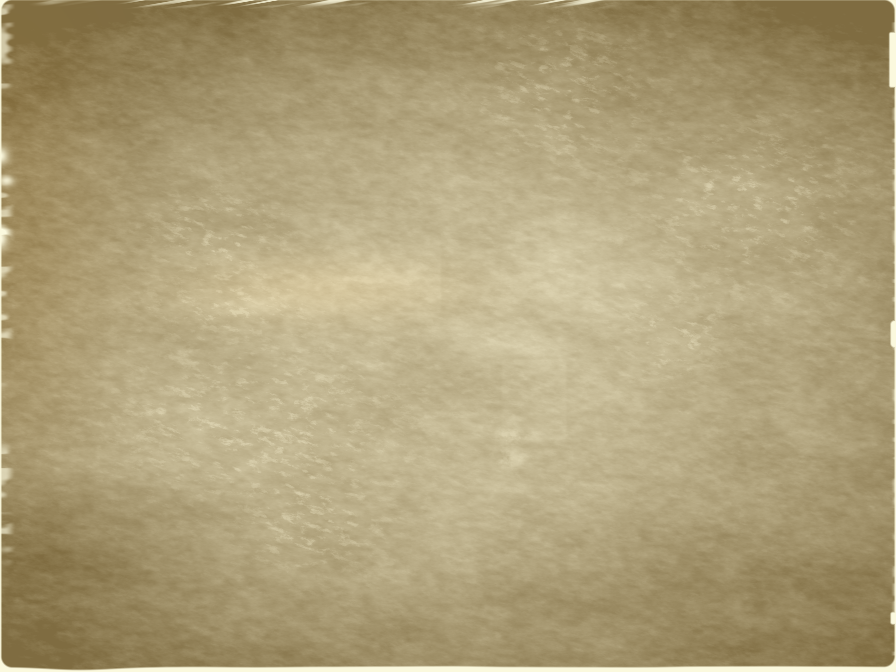
This texture is drawn by a WebGL 1 fragment shader. Its source:

```glsl
precision highp float;
// Aged parchment: an elliptical vignette with soft stains, layered with
// stretched fibre noise, scattered pale flecks and a chipped, brushed border.
// Positions are fractions of the canvas, origin at the lower left.
uniform vec2 u_resolution;

const vec3 DARK = vec3(0.53, 0.46, 0.295);
const vec3 LIGHT = vec3(0.80, 0.757, 0.618);
const vec3 CREAM = vec3(0.985, 0.975, 0.87);
const vec3 WARM = vec3(0.022, 0.004, -0.018);
const float ASPECT = 1.3333;
const vec2 GLOW_CENTER = vec2(0.53, 0.49);
const vec2 GLOW_RADIUS = vec2(0.56, 0.49);
const float GLOW_PEAK = 0.95;
const float GLOW_FALLOFF = 0.73;
const float STAIN_AMOUNT = 1.25;
const float CLOUD_AMOUNT = 0.36;
const float FIBRE_AMOUNT = 0.40;
const float FLECK_AMOUNT = 0.30;
const float CORNER = 0.016;

float hash(vec2 p) {
  vec3 q = fract(vec3(p.xyx) * 0.1031);
  q += dot(q, q.yzx + 33.33);
  return fract((q.x + q.y) * q.z);
}

float noise(vec2 p) {
  vec2 i = floor(p), f = fract(p);
  f = f * f * (3.0 - 2.0 * f);
  return mix(mix(hash(i), hash(i + vec2(1.0, 0.0)), f.x),
             mix(hash(i + vec2(0.0, 1.0)), hash(i + vec2(1.0, 1.0)), f.x), f.y);
}

float fbm(vec2 p) {
  float sum = 0.0, amp = 0.5;
  for (int i = 0; i < 5; i++) {
    sum += amp * noise(p);
    p = mat2(1.85, 0.5, -0.5, 1.85) * p + 17.3;
    amp *= 0.58;
  }
  return sum / 1.11;
}

float spot(vec2 uv, vec2 center, vec2 radius) {
  vec2 d = (uv - center) / radius;
  return exp(-dot(d, d));
}

float boxDist(vec2 p, vec2 center, vec2 halfSize, float r) {
  vec2 d = abs(p - center) - halfSize + r;
  return length(max(d, 0.0)) + min(max(d.x, d.y), 0.0) - r;
}

// Broad light and dark areas, including the straight-edged pale panels.
float stains(vec2 uv) {
  float band = spot(uv, vec2(0.39, 0.58), vec2(0.16, 0.045));
  float t = 0.17 * band * (1.0 - 0.75 * smoothstep(0.490, 0.494, uv.x));
  t += 0.14 * spot(uv, vec2(0.27, 0.545), vec2(0.11, 0.016));
  t += 0.10 * spot(uv, vec2(0.53, 0.50 - 0.35 * (uv.x - 0.53)), vec2(0.10, 0.025));
  t += 0.10 * spot(uv, vec2(0.65, 0.62), vec2(0.08, 0.10));
  t += 0.15 * spot(uv, vec2(0.20, 0.34), vec2(0.13, 0.10));
  t += 0.10 * spot(uv, vec2(0.04, 0.31), vec2(0.06, 0.04));
  t += 0.08 * spot(uv, vec2(0.40, 0.16), vec2(0.14, 0.09));
  t += 0.06 * spot(uv, vec2(0.86, 0.72), vec2(0.10, 0.14));
  t -= 0.12 * spot(uv, vec2(0.49, 0.42), vec2(0.10, 0.07));
  t -= 0.13 * spot(uv, vec2(0.77, 0.13), vec2(0.15, 0.07));
  t -= 0.10 * spot(uv, vec2(0.08, 0.15), vec2(0.12, 0.07));
  t -= 0.08 * smoothstep(0.88, 1.0, uv.y);
  float panel = boxDist(uv, vec2(0.596, 0.405), vec2(0.036, 0.06), 0.006);
  return t + 0.05 * (1.0 - smoothstep(-0.002, 0.002, panel));
}

// Density of the pale flecks over the sheet.
float fleckZone(vec2 uv) {
  float z = spot(uv, vec2(0.24, 0.65), vec2(0.06, 0.06));
  z += spot(uv, vec2(0.63, 0.87), vec2(0.08, 0.09));
  z += spot(uv, vec2(0.84, 0.70), vec2(0.10, 0.11));
  z += spot(uv, vec2(0.29, 0.37), vec2(0.13, 0.09));
  z += spot(uv, vec2(0.35, 0.22), vec2(0.06, 0.06));
  z += 0.8 * spot(uv, vec2(0.75, 0.50), vec2(0.05, 0.05));
  z += 0.7 * spot(uv, vec2(0.25, 0.54), vec2(0.08, 0.03));
  return min(z + 0.22, 1.0);
}

// Bright brush strokes on the left, right and top borders.
float borderStrokes(vec2 uv) {
  float side = noise(vec2(uv.x * 45.0, uv.y * 110.0));
  float groups = smoothstep(0.25, 0.65, noise(vec2(4.0, uv.y * 13.0)));
  float left = smoothstep(0.48, 0.85, side) * groups * (1.0 - smoothstep(0.006, 0.018, uv.x));
  left *= smoothstep(0.12, 0.22, uv.y) * 0.65;
  left += spot(uv, vec2(0.0, 0.768), vec2(0.009, 0.012));
  left += spot(uv, vec2(0.0, 0.645), vec2(0.008, 0.015));
  left += 0.7 * spot(uv, vec2(0.008, 0.731), vec2(0.008, 0.008));
  float right = 0.4 * smoothstep(0.60, 0.85, side) * smoothstep(0.994, 0.999, uv.x);
  float lean = uv.x - 4.0 * (uv.y - 1.0);
  float top = smoothstep(0.45, 0.85, noise(vec2(lean * 75.0, uv.y * 60.0)));
  top *= smoothstep(0.30, 0.55, noise(vec2(uv.x * 11.0, 9.0))) * smoothstep(0.986, 0.998, uv.y);
  top *= smoothstep(0.03, 0.06, uv.x) * (1.0 - smoothstep(0.80, 0.86, uv.x));
  return clamp(left + right + top * 0.85, 0.0, 1.0);
}

void main() {
  vec2 uv = gl_FragCoord.xy / u_resolution;
  vec2 p = uv * vec2(ASPECT, 1.0);
  float aa = 1.2 / u_resolution.y;
  vec2 grain = vec2(p.x + 0.2 * p.y, p.y + 0.06 * p.x);

  // Vignette, stains and fibres
  float d = length((uv - GLOW_CENTER) / GLOW_RADIUS);
  float tone = GLOW_PEAK * (1.0 - GLOW_FALLOFF * pow(d, 1.8)) + STAIN_AMOUNT * stains(uv);
  tone += CLOUD_AMOUNT * (fbm(grain * vec2(11.0, 19.0)) - 0.5);
  tone += FIBRE_AMOUNT * (fbm(grain * vec2(60.0, 130.0) + 7.0) - 0.5);

  // Flecks and the pale scuff below the center
  float fleck = fbm(vec2(p.x - p.y * 0.4, p.y + p.x * 0.3) * vec2(60.0, 140.0));
  tone += FLECK_AMOUNT * smoothstep(0.53, 0.78, fleck) * fleckZone(uv);
  float scuff = spot(uv, vec2(0.575, 0.352), vec2(0.018, 0.010)) + spot(uv, vec2(0.565, 0.318), vec2(0.018, 0.014));
  tone += 0.36 * scuff * smoothstep(0.32, 0.60, fbm(p * 45.0));

  vec3 color = mix(DARK, LIGHT, clamp(tone, -0.12, 1.2));
  color += WARM * (spot(uv, vec2(0.36, 0.57), vec2(0.16, 0.05)) + spot(uv, vec2(0.0, 0.65), vec2(0.12, 0.35)));
  color = mix(color, CREAM, borderStrokes(uv));

  // Rounded sheet with a wavy lower rim and chips on the right
  float rim = 0.009 - 0.004 * spot(uv, vec2(0.09, 0.0), vec2(0.05, 1.0)) - 0.002 * noise(vec2(uv.x * 14.0, 2.0));
  float sheet = boxDist(p, vec2(0.5 * ASPECT, 0.5 + 0.5 * rim), vec2(0.5 * ASPECT - 0.002, 0.5 - 0.5 * rim), CORNER);
  float chips = boxDist(p, vec2(ASPECT, 0.911), vec2(0.010, 0.041), 0.003);
  chips = min(chips, boxDist(p, vec2(ASPECT, 0.503), vec2(0.008, 0.020), 0.006));
  chips = min(chips, boxDist(p, vec2(ASPECT, 0.080), vec2(0.008, 0.009), 0.003));
  float outside = smoothstep(-aa, aa, max(sheet, -chips));
  gl_FragColor = vec4(mix(color, CREAM, outside), 1.0);
}
```
